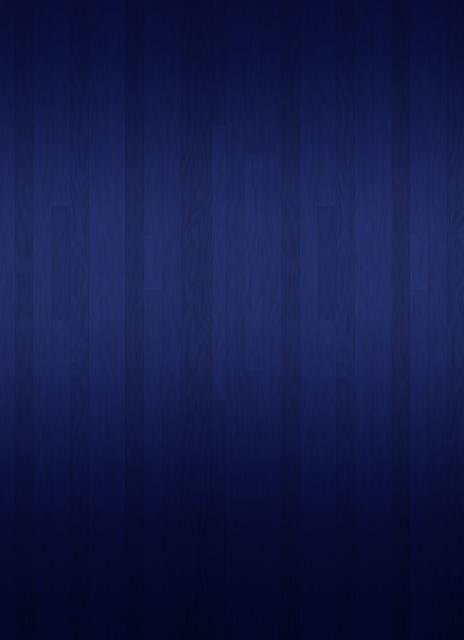
This texture is drawn by a WebGL 2 fragment shader. Its source:

```glsl
#version 300 es
precision highp float;

uniform vec2 u_resolution;
out vec4 fragColor;

const int PLANKS = 14;
const float PERIOD = 0.5735;      // panel width, as a share of the canvas
const float PANEL_START = 0.0323;
const float PANEL_UNITS = 14.45;  // panel width, in narrow planks

const vec3 DEEP_NAVY = vec3(0.014, 0.024, 0.138);
const vec3 LIT_BLUE = vec3(0.131, 0.174, 0.388);

// Tone of each plank beyond its joints and between them
const float OUTER_TONE[PLANKS] = float[](
    -0.07, 0.01, 0.03, -0.03, 0.03, 0.02, -0.09, 0.02, -0.05, -0.07, -0.06, -0.04, 0.0, -0.01);
const float INNER_TONE[PLANKS] = float[](
    -0.07, 0.03, -0.05, -0.01, 0.07, 0.05, -0.09, 0.08, 0.0, -0.07, 0.05, 0.0, 0.04, 0.01);

// Lower and upper joint heights; values off the canvas leave a plank whole
const vec2 JOINTS[PLANKS] = vec2[](
    vec2(-1, 2), vec2(-1, 0.805), vec2(0.5, 0.678), vec2(0.245, 0.935), vec2(0.5, 0.678),
    vec2(0.5, 2), vec2(-1, 2), vec2(0.547, 0.633), vec2(0.375, 2), vec2(0.375, 0.805),
    vec2(0.375, 0.805), vec2(-1, 2), vec2(0.42, 0.76), vec2(-1, 2));

float hash(float n) {
    return fract(sin(n * 91.7) * 4375.5);
}

vec2 gradient(vec2 cell) {
    float angle = 6.2832 * fract(sin(dot(cell, vec2(127.1, 311.7))) * 4375.85);
    return vec2(cos(angle), sin(angle));
}

float gradientNoise(vec2 p) {
    vec2 i = floor(p), f = fract(p);
    vec2 u = f * f * f * (f * (f * 6.0 - 15.0) + 10.0);
    vec2 e = vec2(0, 1);
    float low = mix(dot(gradient(i), f), dot(gradient(i + e.yx), f - e.yx), u.x);
    float high = mix(dot(gradient(i + e), f - e), dot(gradient(i + 1.0), f - 1.0), u.x);
    return mix(low, high, u.y);
}

// Left edge of a plank; the tenth plank is wide and the next one narrow
float seam(int i) {
    return float(i) + (i == 10 ? 0.7 : i > 10 ? 0.45 : 0.0);
}

// Soft line of given half width around distance zero
float softLine(float dist, float halfWidth, float blur) {
    return 1.0 - smoothstep(halfWidth - blur, halfWidth + blur, abs(dist));
}

// Light pooled above the middle, fading sooner toward the floor
vec3 lighting(float y) {
    float rise = smoothstep(-0.13, 0.56, y);
    float fall = 1.0 - 0.58 * smoothstep(0.62, 1.08, y);
    return mix(DEEP_NAVY, LIT_BLUE, pow(vec3(rise * fall), vec3(2.4, 2.3, 1.8)));
}

// Short dark pores over longer, softer streaks
float fibres(vec2 p, float seed) {
    float pores = gradientNoise(vec2(p.x * 7.0, p.y * 38.0 + seed));
    float streaks = gradientNoise(vec2(p.x * 3.1, p.y * 7.0 + seed * 2.0));
    return 0.08 * min(pores, 0.15) + 0.05 * streaks;
}

// Growth lines as contours of a long, slow field, closing into ovals at a knot
float growthLines(vec2 p, float knotHeight, float knotPull, float seed) {
    float dy = p.y - knotHeight;
    float slow = gradientNoise(vec2(p.x * 0.9 + seed, p.y * 7.0 + seed));
    float fine = gradientNoise(vec2(p.x * 2.5 + seed, p.y * 24.0));
    float oval = length(vec2(p.x - 0.5, dy * 6.0)) * knotPull * exp(-dy * dy * 40.0);
    float wave = 0.5 + 0.5 * sin(oval * 30.0 + slow * 24.0 + fine * 2.5);
    return wave * wave;
}

void main() {
    vec2 uv = gl_FragCoord.xy / u_resolution;
    float unit = PANEL_UNITS / PERIOD;
    float s = fract((uv.x - PANEL_START) / PERIOD) * PANEL_UNITS;

    // Find the plank under this point
    int plank = 0;
    for (int i = 1; i < PLANKS; i++) {
        if (s >= seam(i)) plank = i;
    }
    float left = seam(plank), right = seam(plank + 1);
    vec2 joint = JOINTS[plank];
    bool inner = uv.y > joint.x && uv.y < joint.y;
    float seed = float(plank) * 7.3 + (inner ? 0.0 : 43.0);

    // Plank tone and wood grain
    float shade = 1.0 + (inner ? INNER_TONE[plank] : OUTER_TONE[plank]);
    shade += fibres(vec2(s, uv.y), seed);
    bool figured = plank == 3 || plank == 9;
    float knotHeight = figured ? 0.596 : mix(0.35, 0.85, hash(seed));
    float knotPull = figured ? 1.0 : 0.3;
    float lineDepth = figured ? 0.07 : 0.02 + 0.03 * hash(seed + 2.0);
    shade -= lineDepth * growthLines(vec2(s - left, uv.y), knotHeight, knotPull, seed);

    // Faint hairlines along seams and joints
    float seamDist = min(s - left, right - s) / unit;
    float jointDist = min(abs(uv.y - joint.x), abs(uv.y - joint.y));
    vec2 blur = 0.0008 + 0.5 / u_resolution;
    shade -= 0.05 * softLine(seamDist, 0.0010, blur.x);
    shade -= 0.03 * softLine(jointDist, 0.0008, blur.y);

    fragColor = vec4(lighting(uv.y) * (shade + 0.015), 1.0);
}
```
